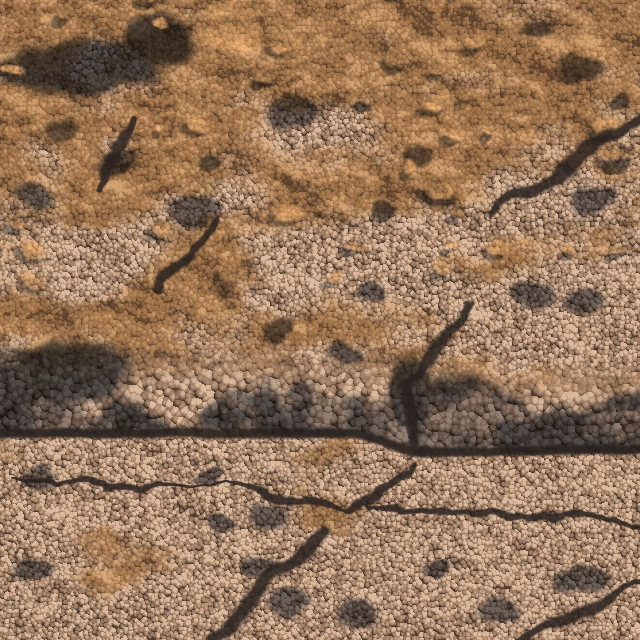
Write a three.js fragment shader that draws this texture.

```glsl
// Sunlit coastal rock: ochre stone crusted with barnacle grains, split by cracks and shaded ledges.
varying vec2 vUv;

float hash(vec2 p) { return fract(sin(dot(p, vec2(127.1, 311.7))) * 43758.5453); }
vec2 hash2(vec2 p) { return vec2(hash(p), hash(p + 37.3)); }

float noise(vec2 p) {
  vec2 i = floor(p), f = fract(p);
  f = f * f * (3.0 - 2.0 * f);
  return mix(mix(hash(i), hash(i + vec2(1.0, 0.0)), f.x),
             mix(hash(i + vec2(0.0, 1.0)), hash(i + 1.0), f.x), f.y);
}

float fbm(vec2 p) {
  float sum = 0.0, amp = 0.5;
  for (int i = 0; i < 5; i++) {
    sum += amp * noise(p);
    p = mat2(1.6, 1.2, -1.2, 1.6) * p + 5.7;
    amp *= 0.5;
  }
  return sum;
}

// Brightness of packed rounded grains, each lit from the upper right
float grains(vec2 p) {
  vec2 offset = vec2(9.0);
  float id = 0.0;
  for (int k = 0; k < 9; k++) {
    vec2 c = floor(p) + vec2(mod(float(k), 3.0), floor(float(k) / 3.0)) - 1.0;
    vec2 d = p - c - hash2(c);
    if (dot(d, d) < dot(offset, offset)) {
      offset = d;
      id = hash(c + 91.7);
    }
  }
  return 0.34 + 0.5 * id + 0.35 * dot(offset, vec2(0.5, 0.85)) + 0.55 * (0.38 - length(offset));
}

// Coverage of randomly present round spots, one per cell at most
float scatter(vec2 p, float density) {
  float cover = 0.0;
  for (int k = 0; k < 9; k++) {
    vec2 c = floor(p) + vec2(mod(float(k), 3.0), floor(float(k) / 3.0)) - 1.0;
    float d = length(p - c - 0.2 - 0.6 * hash2(c)) / mix(0.15, 0.42, hash(c + 13.1));
    cover = max(cover, step(hash(c + 55.5), density) * (1.0 - smoothstep(0.55, 1.0, d)));
  }
  return cover;
}

float crack(vec2 p, vec2 a, vec2 b, float width) {
  vec2 pa = p - a, ba = b - a;
  float t = clamp(dot(pa, ba) / dot(ba, ba), 0.0, 1.0);
  float w = width * (0.5 + 0.5 * sin(3.14 * t));
  return 1.0 - smoothstep(w * 0.4, w, length(pa - ba * t));
}

float hollow(vec2 p, vec2 center, vec2 radius) {
  return 1.0 - smoothstep(0.65, 1.1, length((p - center) / radius));
}

void main() {
  vec2 p = vUv;
  vec2 wobble = vec2(fbm(p * 14.0), fbm(p * 14.0 + 31.0)) - 0.5;
  vec2 q = p + 0.045 * wobble;

  // Ledge face: a ragged shadowed band above a thin dark undercut
  float rise = p.y - mix(0.318, 0.292, smoothstep(0.55, 0.66, p.x)) - 0.012 * wobble.y;
  float top = 0.035 + 0.13 * noise(vec2(p.x * 7.0 + 2.0, 4.0)) + 0.12 * wobble.x;
  float above = smoothstep(-0.004, 0.004, rise);
  float face = above * (1.0 - smoothstep(0.07, 0.16, rise));
  float shadow = above * (1.0 - smoothstep(top - 0.02, top + 0.015, rise));
  shadow *= 0.55 + 0.45 * smoothstep(0.38, 0.55, fbm(p * vec2(16.0, 20.0) + 8.0));
  float gap = 1.0 - smoothstep(0.004, 0.011, abs(rise - 0.004));

  // Large hollows and scattered pits
  shadow = max(shadow, hollow(q, vec2(0.13, 0.895), vec2(0.15, 0.045)));
  shadow = max(shadow, hollow(q, vec2(0.25, 0.935), vec2(0.06, 0.05)));
  shadow = max(shadow, hollow(q, vec2(0.12, 0.42), vec2(0.09, 0.055)));
  shadow = max(shadow, hollow(q, vec2(0.65, 0.39), vec2(0.04, 0.075)));
  shadow = max(shadow, 0.8 * scatter(q * vec2(8.0, 14.0) + 3.0, 0.28));

  // Cracks, mostly rising to the right
  gap = max(gap, crack(q, vec2(0.16, 0.71), vec2(0.2, 0.81), 0.011));
  gap = max(gap, crack(q, vec2(0.77, 0.67), vec2(1.02, 0.82), 0.013));
  gap = max(gap, crack(q, vec2(0.24, 0.54), vec2(0.34, 0.66), 0.012));
  gap = max(gap, crack(q, vec2(0.64, 0.4), vec2(0.74, 0.52), 0.014));
  gap = max(gap, crack(q, vec2(0.65, 0.29), vec2(0.65, 0.42), 0.014));
  gap = max(gap, crack(q, vec2(0.02, 0.255), vec2(0.36, 0.24), 0.006));
  gap = max(gap, crack(q, vec2(0.36, 0.24), vec2(0.54, 0.2), 0.009));
  gap = max(gap, crack(q, vec2(0.54, 0.2), vec2(0.65, 0.265), 0.009));
  gap = max(gap, crack(q, vec2(0.57, 0.215), vec2(1.02, 0.175), 0.008));
  gap = max(gap, crack(q, vec2(0.33, 0.0), vec2(0.5, 0.17), 0.02));
  gap = max(gap, crack(q, vec2(0.8, -0.01), vec2(1.02, 0.09), 0.013));

  // Grain and relief tones of the crust and the bare stone
  float grain = mix(grains(p * vec2(165.0, 150.0)), grains(p * vec2(105.0, 95.0)), face);
  vec2 reliefPos = p * vec2(15.0, 22.0);
  float relief = fbm(reliefPos) - fbm(reliefPos + vec2(0.15, 0.27));
  float crust = grain + 0.55 * relief;
  float stone = 0.2 + 1.5 * relief + 0.55 * grain + 0.6 * (fbm(p * vec2(60.0, 90.0)) - 0.5);
  vec3 crustColor = mix(vec3(0.3, 0.23, 0.18), vec3(0.63, 0.5, 0.4), smoothstep(0.08, 0.5, crust));
  crustColor = mix(crustColor, vec3(0.86, 0.73, 0.62), smoothstep(0.48, 0.85, crust));
  vec3 stoneColor = mix(vec3(0.36, 0.25, 0.16), vec3(0.62, 0.44, 0.27), smoothstep(0.05, 0.5, stone));
  stoneColor = mix(stoneColor, vec3(0.82, 0.62, 0.42), smoothstep(0.48, 0.95, stone));
  float bare = fbm(p * vec2(6.0, 10.0) + 17.0) + 0.42 * (p.y - 0.6) + 0.12 * wobble.x;
  vec3 color = mix(crustColor, stoneColor, 0.9 * smoothstep(0.42, 0.6, bare) * (1.0 - face));

  // Pebbles with shadows on the upper rock, and one lit boulder
  vec2 pebblePos = q * vec2(15.0, 22.0);
  float upper = smoothstep(0.42, 0.6, p.y);
  float pebble = max(upper * scatter(pebblePos, 0.2), hollow(q, vec2(0.36, 0.96), vec2(0.06, 0.045)));
  shadow = max(shadow, 0.6 * upper * scatter(pebblePos + vec2(0.14, 0.25), 0.2)) * (1.0 - pebble);
  color = mix(color, vec3(0.76, 0.56, 0.36) * (0.65 + 0.7 * stone), 0.75 * pebble);

  // Cool shade, then the deepest gaps
  color = mix(color, color * vec3(0.38, 0.41, 0.47), shadow);
  gl_FragColor = vec4(mix(color, vec3(0.16, 0.13, 0.12), 0.85 * gap), 1.0);
}
```
